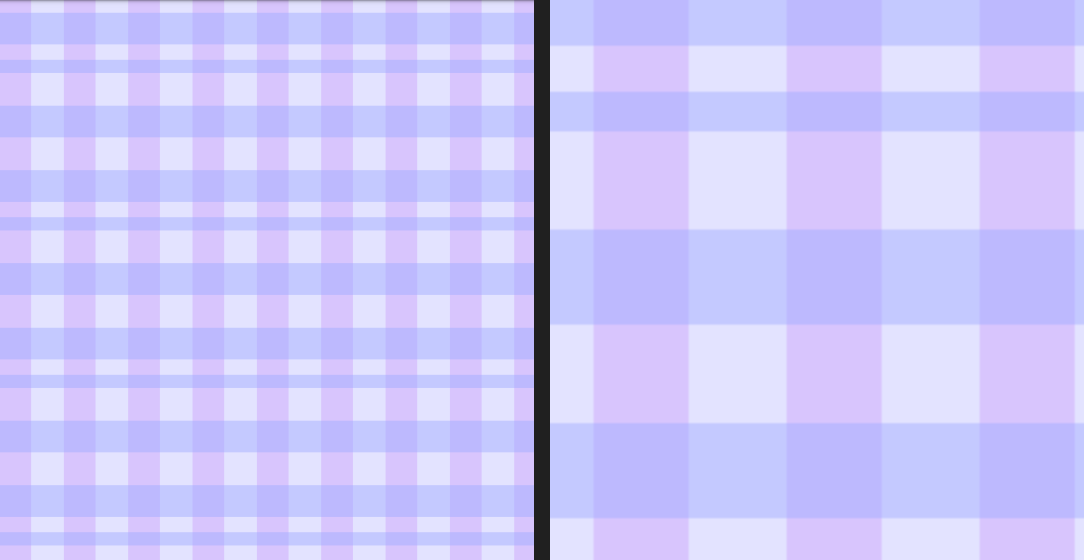
Left: the whole. Right: its middle third, enlarged.
A Shadertoy shader for this pattern:

```glsl
// Pastel plaid: evenly spaced lilac columns crossed by wide and thin blue rows.
// Each stripe is a repeated 1D distance; coverages blend four flat colours.
// Lengths are fractions of the canvas height, rows measured from the top.
#define COLUMN_PERIOD 0.1149
#define COLUMN_CENTER 0.0274
#define ROW_PERIOD    0.28125
#define ROW_TOP       0.0230
#define WIDE_WIDTH    0.0566
#define THIN_WIDTH    0.0236
#define EDGE_SOFTNESS 0.0010
#define SHADE_DEPTH   0.0026
#define SHADE_AMOUNT  0.45

const vec3 PALE   = vec3(0.890, 0.890, 1.000);
const vec3 LILAC  = vec3(0.849, 0.773, 0.992);
const vec3 BLUE   = vec3(0.770, 0.788, 1.000);
const vec3 VIOLET = vec3(0.740, 0.724, 0.998);

// Coverage of a stripe repeated every period around center
float stripe(float p, float center, float period, float width) {
    float offset = mod(p - center + 0.5 * period, period) - 0.5 * period;
    float soft = max(EDGE_SOFTNESS, 0.6 / iResolution.y);
    return 1.0 - smoothstep(-soft, soft, abs(offset) - 0.5 * width);
}

void mainImage(out vec4 fragColor, in vec2 fragCoord) {
    vec2 p = vec2(fragCoord.x, iResolution.y - fragCoord.y) / iResolution.y;

    // Columns
    float column = stripe(p.x, COLUMN_CENTER, COLUMN_PERIOD, WIDE_WIDTH);

    // Rows: wide, thin, wide in each period
    float y = p.y - ROW_TOP;
    float row = stripe(y, 0.0280, ROW_PERIOD, WIDE_WIDTH);
    row = max(row, stripe(y, 0.0955, ROW_PERIOD, THIN_WIDTH));
    row = max(row, stripe(y, 0.1940, ROW_PERIOD, WIDE_WIDTH));

    // Weave the four colours
    vec3 color = mix(mix(PALE, LILAC, column), mix(BLUE, VIOLET, column), row);

    // Narrow shadow along the top edge
    color *= 1.0 - SHADE_AMOUNT * exp(-p.y / SHADE_DEPTH);

    fragColor = vec4(color, 1.0);
}
```
